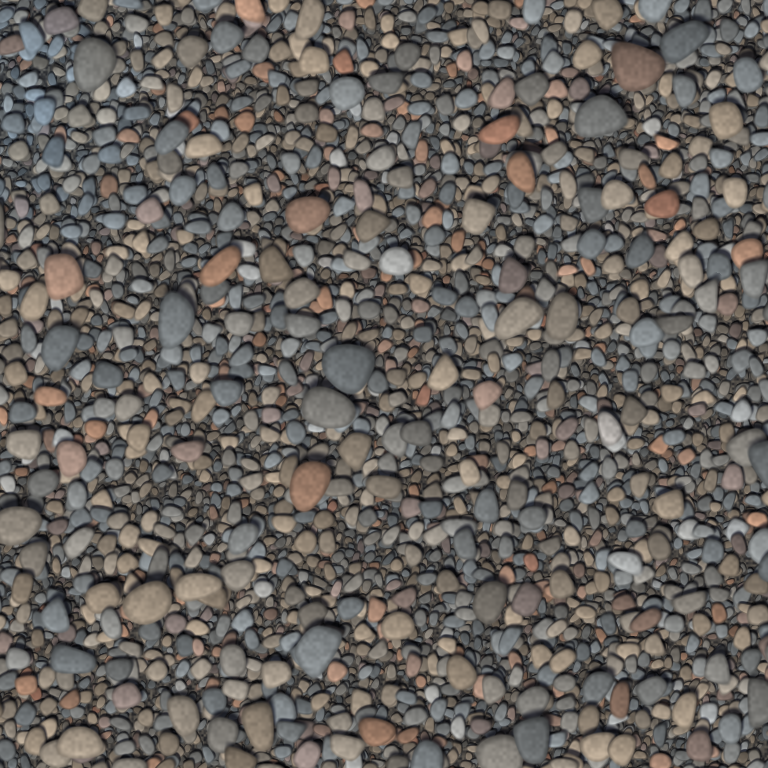
Write a WebGL 2 fragment shader that draws this texture.

```glsl
#version 300 es
precision highp float;
// Gravel bed: layered rounded pebbles in low sunlight with dark gaps between them.

#define LAYERS 5
#define FINEST_CELL 0.0130
#define LAYER_GROWTH 1.5
#define SUN_DIR vec2(-0.33, -0.94)
#define LEAN 0.85
#define LEAN_SPREAD 2.5
#define SHADOW_TINT vec3(0.22, 0.23, 0.30)
#define SHADOW_DEPTH 0.9
#define COOL_STONE vec3(0.425, 0.445, 0.455)
#define WARM_STONE vec3(0.535, 0.485, 0.425)
#define SOFTNESS 0.0016
#define EXPOSURE 1.14

uniform vec2 u_resolution;
out vec4 fragColor;

vec4 hash4(vec2 p) {
    vec4 q = fract(p.xyxy * vec4(0.1031, 0.1030, 0.0973, 0.1099));
    q += dot(q, q.wzxy + 33.33);
    return fract((q.xxyz + q.yzzw) * q.zywx);
}

float valueNoise(vec2 p) {
    vec2 i = floor(p), f = fract(p);
    f = f * f * (3.0 - 2.0 * f);
    float low = mix(hash4(i).x, hash4(i + vec2(1, 0)).x, f.x);
    float high = mix(hash4(i + vec2(0, 1)).x, hash4(i + vec2(1, 1)).x, f.x);
    return mix(low, high, f.y);
}

mat2 rotation(float a) {
    float c = cos(a), s = sin(a);
    return mat2(c, s, -s, c);
}

// Share of grid cells that hold a stone; large stones are rare.
float presence(int layer) {
    return layer < 2 ? 0.95 : layer == 2 ? 0.80 : layer == 3 ? 0.36 : 0.13;
}

// 0 at the middle of a pebble, 1 on its uneven, egg-like outline.
float pebble(vec2 q, vec3 form) {
    q *= 1.0 + (form.xy - 0.5) * 0.6 * q.yx;
    vec2 s = q * q;
    return mix(sqrt(s.x + s.y), sqrt(sqrt(dot(s, s))), 0.75 * form.z);
}

vec3 stoneColour(vec2 seed) {
    vec4 h = hash4(seed + 311.9);
    vec3 c = mix(COOL_STONE, WARM_STONE, smoothstep(0.1, 0.95, h.x));
    c *= mix(0.80, 1.17, h.y);
    c = mix(c, c * vec3(1.10, 0.95, 0.90), step(0.86, h.z));          // pinkish
    c = mix(c, vec3(0.56, 0.39, 0.32), 0.8 * step(0.992, h.w));       // rusty
    return mix(c, vec3(0.62, 0.63, 0.63), 0.8 * step(h.w, 0.02));     // pale
}

// Lays one pebble and its cast shadow over the colour below.
void addStone(inout vec3 colour, vec2 offset, float cell, float size,
              vec2 seed, float soft, float glow) {
    vec4 look = hash4(seed + 71.7);
    vec3 form = hash4(seed + 133.1).xyz;
    float longRadius = cell * mix(0.39, 0.55, size);
    float shortRadius = longRadius * mix(0.50, 0.92, look.y);
    vec2 radii = vec2(longRadius, shortRadius);
    mat2 turn = rotation(LEAN + (look.x - 0.5) * LEAN_SPREAD);

    float lift = shortRadius * mix(0.2, 0.55, look.z);
    float dark = pebble((offset + SUN_DIR * lift) * turn / radii, form);
    float shadow = SHADOW_DEPTH * (1.0 - smoothstep(0.82, 1.15, dark));
    colour *= mix(vec3(1), SHADOW_TINT, shadow);

    vec2 q = offset * turn / radii;
    float d = pebble(q, form);
    vec2 outward = normalize(turn * (q / radii) + 1e-4);
    float light = 0.98 + 0.24 * d * d * dot(outward, SUN_DIR);
    light *= 1.0 - 0.28 * smoothstep(0.7, 1.0, d);
    float cover = smoothstep(-soft, soft, (1.0 - d) * shortRadius);
    colour = mix(colour, stoneColour(seed) * light * glow, cover);
}

void main() {
    vec2 p = gl_FragCoord.xy / u_resolution.y;
    float soft = max(0.7 / u_resolution.y, SOFTNESS);

    // Gritty ground
    float grit = valueNoise(p * 330.0);
    vec3 colour = mix(vec3(0.11, 0.11, 0.12), vec3(0.34, 0.32, 0.29), grit);

    // Pebbles from fine to coarse; within a layer the sunward ones come last
    float cell = FINEST_CELL;
    for (int layer = 0; layer < LAYERS; layer++) {
        mat2 gridTurn = rotation(0.5 - 0.3 * float(layer));
        vec2 g = gridTurn * p / cell;
        float glow = min(1.0, 0.74 + 0.13 * float(layer));
        for (int k = 0; k < 4; k++) {
            vec2 id = floor(g - 0.5) + vec2(k % 2, 1 - k / 2);
            vec2 seed = id + 217.0 * float(layer + 1);
            vec4 place = hash4(seed);
            vec2 offset = g - id - 0.5 - (place.xy - 0.5) * 0.56;
            if (place.w < presence(layer) && dot(offset, offset) < 0.7)
                addStone(colour, offset * gridTurn * cell, cell, place.z, seed, soft, glow);
        }
        cell *= LAYER_GROWTH;
    }

    // Fine surface mottling and cooler light in the upper left corner
    colour *= 0.92 + 0.16 * valueNoise(p * 210.0 + 40.0);
    float haze = smoothstep(0.32, 0.0, length(p - vec2(0.0, 0.88)));
    colour *= mix(vec3(1), vec3(0.98, 1.06, 1.14), haze);
    fragColor = vec4(colour * EXPOSURE, 1);
}
```
